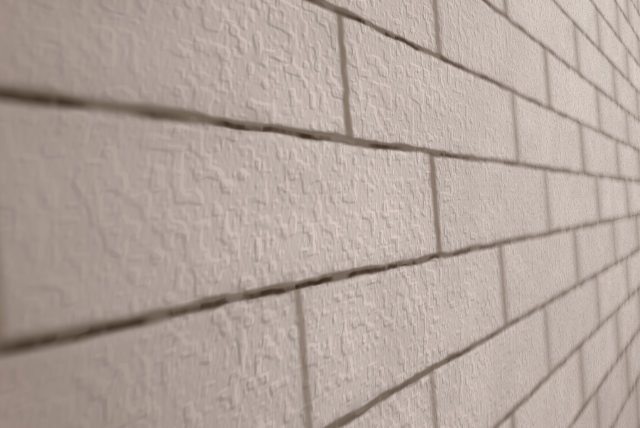
Write a Shadertoy shader that draws this texture.

```glsl
// Painted brick wall seen at a raking angle, receding to a vanishing point on the right.
// The canvas is projected onto wall courses and bricks; joints, relief and dark cracks
// come from noise, and a shallow focus softens the near and far ends.

float hash(vec2 p) {
    return fract(sin(dot(p, vec2(127.1, 311.7))) * 43758.5453);
}

float noise(vec2 p) {
    vec2 i = floor(p), f = fract(p);
    f = f * f * (3.0 - 2.0 * f);
    return mix(mix(hash(i), hash(i + vec2(1, 0)), f.x),
               mix(hash(i + vec2(0, 1)), hash(i + vec2(1, 1)), f.x), f.y);
}

// Height of the rough paint: large blisters, small ones and vertical brush grain
float relief(vec2 q) {
    float density = noise(q * 2.5);
    float blisters = smoothstep(0.66, 0.92, noise(q * vec2(20, 14)) + 0.25 * density);
    float specks = smoothstep(0.55, 0.9, noise(q * vec2(43, 31) + 7.0));
    return blisters + 0.5 * specks + 0.35 * noise(q * vec2(90, 28));
}

// Soft-edged line of the given half width
float line(float dist, float halfWidth, float soft) {
    return 1.0 - smoothstep(halfWidth - soft, halfWidth + soft, abs(dist));
}

void mainImage(out vec4 fragColor, in vec2 fragCoord) {
    vec2 p = fragCoord / iResolution.xy * vec2(1.5, 1.0);

    // Perspective: courses fan out from the vanishing point, bricks follow 1 / distance
    float d = 1.721 - p.x;
    float slope = (0.545 - p.y) / d - 0.206;
    float course = 2.8 * slope - 0.26 * slope * slope;
    float along = 1.17 / d;
    vec2 wall = vec2(3.0 * along, course);

    // Focus lies near the middle; softness is measured in course heights
    float blur = 0.028 * max(abs(p.x - 0.78) - 0.24, 0.0);
    float soft = (blur + 1.0 / iResolution.y) * 2.8 / d;
    float sharp = 1.0 / (1.0 + 160.0 * blur);

    // Uneven course lines and staggered bricks
    course += 0.022 * (noise(wall * vec2(4, 1)) - 0.5) + 0.012 * (noise(wall * 17.0) - 0.5) * sharp;
    float row = floor(course);
    float bed = course - round(course);
    float stagger = 0.22 + 0.45 * mod(row, 2.0) - 0.06 * cos(1.5708 * row);
    float column = along * (1.0 - 0.028 * (course - row - 0.5)) - stagger;
    float head = (column - round(column)) * 2.8 / along;
    head += 0.014 * (noise(wall * 13.0 + 4.0) - 0.5) * sharp;

    // Light grows toward the right, with darker corners and a pale far top
    vec2 offCentre = p - vec2(0.85, 0.55);
    float light = 0.3 + 0.8 * smoothstep(0.0, 0.9, p.x) - 0.5 * dot(offCentre, offCentre)
                + 0.8 * smoothstep(0.9, 1.5, p.x) * p.y;
    vec3 color = mix(vec3(0.62, 0.56, 0.53), vec3(0.75, 0.70, 0.67), light);
    color += 0.025 * (hash(vec2(row, floor(column))) - 0.5);
    color += 0.035 * (noise(wall * 3.0) - 0.5);

    // Relief lit from the upper right
    float shade = relief(wall) - relief(wall + vec2(0.014, -0.014));
    color *= 1.0 + 0.15 * sharp * clamp(shade, -1.0, 0.6);

    // Rounded brick rims and a pale lip under each bed joint
    float edge = min(abs(bed), abs(head));
    color *= 1.0 - 0.1 * exp(-edge / 0.04);
    color += 0.04 * line(bed - 0.06, 0.012, 0.02 + soft);

    // Mortar joints, paler with distance
    vec3 mortar = vec3(0.42, 0.36, 0.31);
    float haze = 1.0 - 0.5 * smoothstep(0.9, 1.5, p.x);
    float bedWidth = 0.02 + 0.018 * noise(wall * vec2(7, 1));
    float headTone = mix(0.5, 0.9, hash(vec2(row, round(column)) + 3.0));
    color = mix(color, mortar * 1.15, line(head, 0.022, soft + 0.008) * headTone * haze);
    color = mix(color, mortar, line(bed, bedWidth, soft + 0.008) * 0.85 * haze);

    // Broken dark cracks low in the bed joints, strongest in the nearer wall
    float patches = smoothstep(0.3, 0.6, noise(wall * vec2(5, 1) + 11.0))
                  * (0.6 + 0.4 * noise(wall * vec2(40, 20)));
    float crack = line(bed - 0.01, 0.015, soft + 0.004) * patches;
    color = mix(color, vec3(0.22, 0.16, 0.12), crack * (1.0 - 0.65 * smoothstep(0.7, 1.3, p.x)));

    // Chipped paint beside the bed joints
    float chips = smoothstep(0.68, 0.78, noise(wall * vec2(13, 17) + 5.0)) * exp(-abs(bed) / 0.05);
    color = mix(color, vec3(0.54, 0.48, 0.44), 0.6 * chips * sharp);

    fragColor = vec4(clamp(color, 0.0, 1.0), 1.0);
}
```
